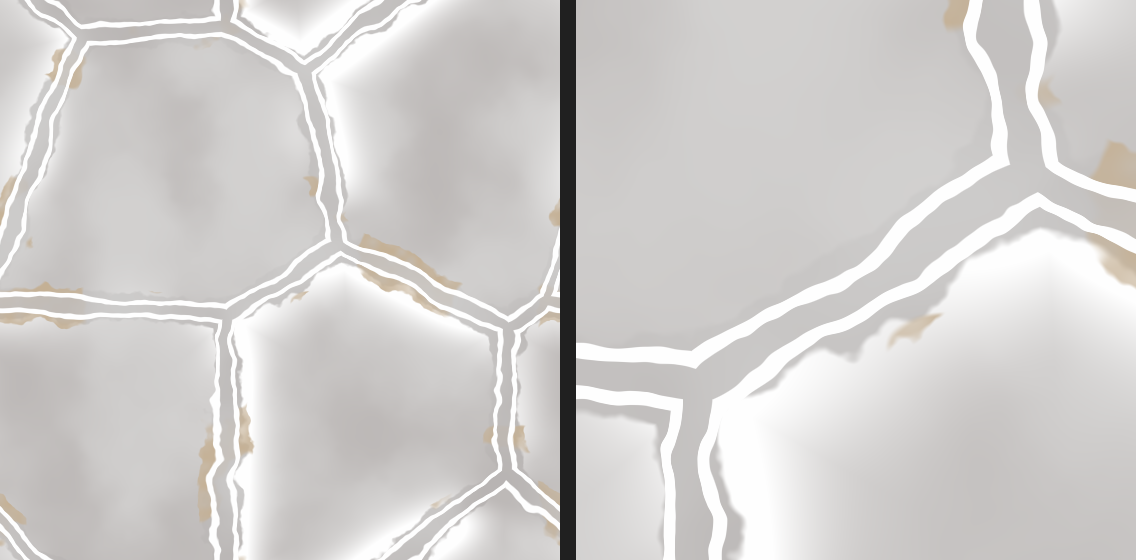
Left: the whole. Right: its middle third, enlarged.
Write a WebGL 1 fragment shader that draws this texture.

```glsl
precision highp float;
// Tiling grey stone slabs: ragged double white cracks, pale glows and tan stains.
uniform vec2 u_resolution;

#define CELLS 2.0
#define LINE_OFFSET 0.0145
#define LINE_HALF 0.0043
#define WOBBLE vec2(0.040, 0.022)
#define FRINGE_WIDTH 0.025
#define STAIN_WIDTH 0.034
#define STAIN_LEVEL 0.57
#define GLOW_REACH 0.062
#define STONE_DARK vec3(0.740, 0.724, 0.718)
#define STONE_LIGHT vec3(0.822, 0.816, 0.812)
#define STAIN_COLOR vec3(0.770, 0.690, 0.580)
#define WHITE vec3(0.997)

float hash(vec2 p, float seed) {
  return fract(sin(dot(p, vec2(127.1, 311.7)) + seed * 74.7) * 43758.5);
}

// Value noise on the unit tile; a whole frequency makes it wrap.
float noise(vec2 uv, float freq, float seed) {
  vec2 p = uv * freq;
  vec2 i = floor(p);
  vec2 f = p - i;
  f = f * f * (3.0 - 2.0 * f);
  vec2 a = mod(i, freq);
  vec2 b = mod(i + 1.0, freq);
  return mix(mix(hash(a, seed), hash(vec2(b.x, a.y), seed), f.x),
             mix(hash(vec2(a.x, b.y), seed), hash(b, seed), f.x), f.y);
}

float fbm(vec2 uv, float freq, float seed) {
  float sum = 0.0;
  float gain = 0.5;
  for (int k = 0; k < 4; k++) {
    sum += gain * noise(uv, freq, seed + float(k));
    freq *= 2.0;
    gain *= 0.5;
  }
  return sum / 0.9375;
}

vec2 fbm2(vec2 uv, float freq, float seed) {
  return vec2(fbm(uv, freq, seed), fbm(uv, freq, seed + 5.0)) - 0.5;
}

// Slab centre of a grid cell, swung off the grid by wrapped sines.
vec2 slabCentre(vec2 cell) {
  vec2 id = mod(cell, CELLS);
  vec2 phase = vec2(0.1, -0.1) + id.x * vec2(4.6, 3.44) + id.y * vec2(2.75, 3.885);
  return cell + vec2(0.45, 0.46) + vec2(0.32, 0.2) * sin(phase);
}

// x: distance to the nearest slab border, y: slab number.
vec2 slabs(vec2 uv) {
  vec2 p = uv * CELLS;
  vec2 home = floor(p);
  vec2 nearCell = home;
  vec2 nearest = vec2(9.0);
  for (int j = -1; j <= 1; j++) {
    for (int i = -1; i <= 1; i++) {
      vec2 cell = home + vec2(float(i), float(j));
      vec2 r = slabCentre(cell) - p;
      if (dot(r, r) < dot(nearest, nearest)) {
        nearest = r;
        nearCell = cell;
      }
    }
  }
  float border = 9.0;
  for (int j = -2; j <= 2; j++) {
    for (int i = -2; i <= 2; i++) {
      vec2 r = slabCentre(nearCell + vec2(float(i), float(j))) - p;
      vec2 span = r - nearest;
      if (dot(span, span) > 0.001)
        border = min(border, dot(0.5 * (r + nearest), normalize(span)));
    }
  }
  vec2 id = mod(nearCell, CELLS);
  return vec2(border / CELLS, id.x + CELLS * id.y);
}

void main() {
  vec2 uv = gl_FragCoord.xy / u_resolution;
  float px = 1.0 / min(u_resolution.x, u_resolution.y);
  vec2 slab = slabs(uv);
  float crack = slabs(uv + WOBBLE * fbm2(uv, 14.0, 1.0)).x;
  float ragged = crack + 0.035 * (fbm(uv, 26.0, 13.0) - 0.5);

  // Cloudy stone with torn patch edges
  vec2 torn = uv + 0.06 * fbm2(uv, 12.0, 21.0);
  float cloud = 0.65 * fbm(torn, 4.0, 31.0) + 0.35 * noise(torn, 9.0, 37.0);
  vec3 stone = mix(STONE_DARK, STONE_LIGHT, smoothstep(0.25, 0.75, cloud));

  // Pale glow along parts of each slab's rim
  float strength = smoothstep(0.48, 0.88, noise(uv, 4.0, 41.0 + 3.0 * slab.y));
  float fall = slab.x / GLOW_REACH;
  float glow = min(1.0, 1.7 * strength * exp(-fall * fall));
  vec3 color = mix(stone, WHITE, glow);

  // Ragged grey fringe, then tan stains beside the cracks
  float fringe = 1.0 - smoothstep(FRINGE_WIDTH - 0.003, FRINGE_WIDTH + 0.003, ragged);
  color = mix(color, stone * 0.975, fringe);
  float stain = smoothstep(STAIN_LEVEL, STAIN_LEVEL + 0.05, fbm(uv, 9.0, 53.0));
  stain *= 1.0 - smoothstep(STAIN_WIDTH - 0.002, STAIN_WIDTH + 0.002, ragged);
  stain *= mix(0.2, 1.0, smoothstep(LINE_OFFSET - px, LINE_OFFSET + px, crack));
  color = mix(color, STAIN_COLOR, stain * mix(0.5, 1.0, noise(uv, 60.0, 61.0)));

  // White lines on both sides of every crack
  float offset = LINE_OFFSET + 0.006 * (noise(uv, 10.0, 71.0) - 0.5);
  float line = 1.0 - smoothstep(LINE_HALF - 0.7 * px, LINE_HALF + 0.7 * px, abs(crack - offset));
  gl_FragColor = vec4(mix(color, WHITE, line), 1.0);
}
```
